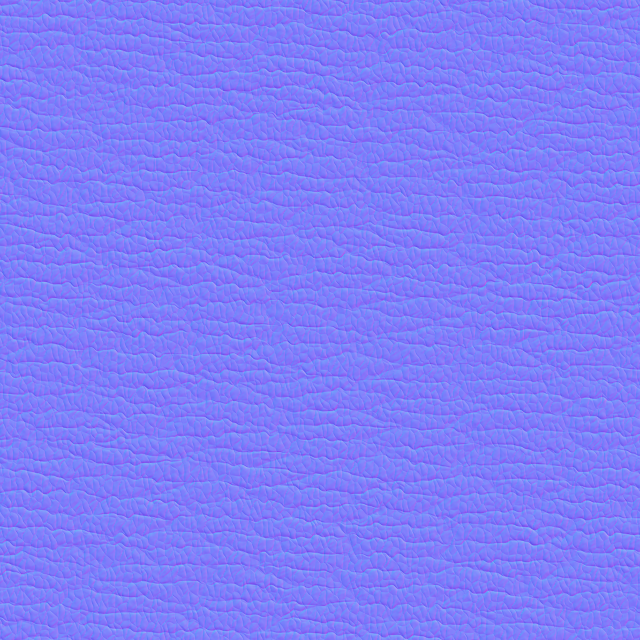
Write a WebGL 1 fragment shader that draws this texture map.

```glsl
precision highp float;
// Tangent-space normal map of fine leather: long wavy horizontal creases,
// split into small upright pads and covered with slanted hair-fine grain.
// A height field from stretched cell noise is differentiated into a normal.

#define ROW_CELLS   vec2(7.0, 39.0)    // long folds across and up the canvas
#define ROW_DEPTH   0.00105
#define ROW_SHARP   5.0
#define PAD_CELLS   vec2(92.0, 50.0)   // small pads inside the folds
#define PAD_DEPTH   0.00062
#define PAD_SHARP   2.6
#define GRAIN_CELLS vec2(310.0, 150.0) // across and along the grain strokes
#define GRAIN_DEPTH 0.00034
#define SCALLOP     0.009              // waviness of the fold edges
#define SAMPLE_STEP 0.0010             // half width of the slope filter
#define FLAT_COLOR  vec3(0.499, 0.495, 0.983)

uniform vec2 u_resolution;

float hash(vec2 p) {
  return fract(sin(dot(p, vec2(127.1, 311.7))) * 43758.5453);
}

vec2 hash2(vec2 p) {
  return vec2(hash(p), hash(p + 57.3));
}

float noise(vec2 p) {
  vec2 i = floor(p), f = fract(p);
  f = f * f * f * (f * (f * 6.0 - 15.0) + 10.0);
  float low = mix(hash(i), hash(i + vec2(1.0, 0.0)), f.x);
  float high = mix(hash(i + vec2(0.0, 1.0)), hash(i + vec2(1.0, 1.0)), f.x);
  return mix(low, high, f.y);
}

// Gap between the nearest and second nearest cell centre: zero on borders.
float cellBorder(vec2 p, vec2 jitter) {
  vec2 cell = floor(p), f = fract(p);
  float nearest = 8.0, second = 8.0;
  for (int y = -1; y <= 1; y++) {
    for (int x = -1; x <= 1; x++) {
      vec2 offset = vec2(float(x), float(y));
      vec2 center = offset + 0.5 + jitter * (hash2(cell + offset) - 0.5);
      float d = length(center - f);
      second = min(second, max(nearest, d));
      nearest = min(nearest, d);
    }
  }
  return second - nearest;
}

// Rounded pad that falls steeply into its border.
float pillow(float border, float sharpness) {
  return 1.0 - exp(-border * sharpness);
}

float leatherHeight(vec2 p) {
  // Long folds, sinking slightly to the right, with scalloped edges
  vec2 rowPos = p + vec2(0.0, 0.04 * p.x);
  rowPos.y += 0.010 * (noise(p * vec2(9.0, 5.0)) - 0.5);
  rowPos.y += SCALLOP * (noise(p * vec2(85.0, 38.0) + 19.0) - 0.5);
  float strength = mix(0.75, 1.2, noise(p * vec2(12.0, 24.0) + 41.0));
  float rows = pillow(cellBorder(rowPos * ROW_CELLS, vec2(0.95, 0.5)), ROW_SHARP);

  // Small upright pads with bent sides and tops that slant to the right
  vec2 padPos = p + vec2(-0.10 * p.y, 0.28 * p.x);
  padPos += 0.006 * (vec2(noise(p * 80.0 + 7.0), noise(p * 80.0 + 83.0)) - 0.5);
  float pads = pillow(cellBorder(padPos * PAD_CELLS + 11.0, vec2(0.8)), PAD_SHARP);

  // Fine strokes rising to the right
  vec2 grainPos = vec2(p.x - p.y, p.x + p.y) * 0.7071;
  float grain = noise(grainPos * GRAIN_CELLS + 300.0);

  return ROW_DEPTH * strength * rows + PAD_DEPTH * pads + GRAIN_DEPTH * grain;
}

void main() {
  vec2 p = gl_FragCoord.xy / u_resolution;
  vec2 e = vec2(SAMPLE_STEP, 0.0);

  // Central differences give the surface slope
  vec2 slope = vec2(leatherHeight(p + e.xy) - leatherHeight(p - e.xy),
                    leatherHeight(p + e.yx) - leatherHeight(p - e.yx));
  slope /= 2.0 * SAMPLE_STEP;
  vec3 normal = normalize(vec3(-slope, 1.0));

  // Encode around the flat colour; faces turned down lose a little blue
  vec3 color = FLAT_COLOR + 0.5 * (normal - vec3(0.0, 0.0, 1.0));
  color.b += 0.06 * normal.y;
  gl_FragColor = vec4(clamp(color, 0.0, 1.0), 1.0);
}
```
